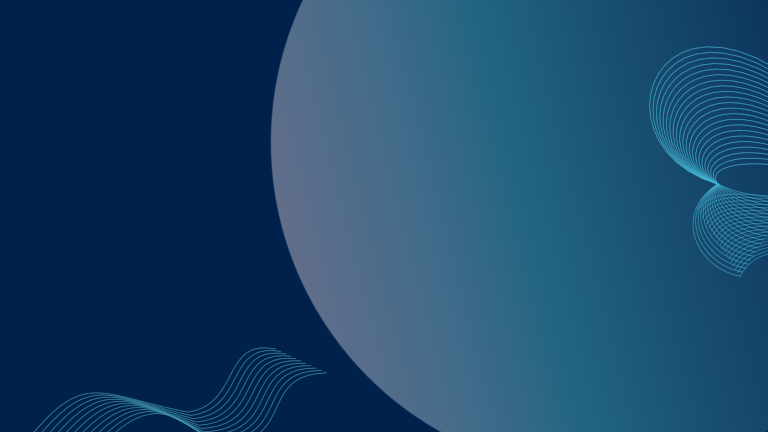
Give the GLSL for this background, as a Shadertoy shader.

```glsl
const vec3 NAVY = vec3(0.00, 0.13, 0.30);
const vec3 MAUVE = vec3(0.38, 0.43, 0.54);
const vec3 STEEL = vec3(0.25, 0.42, 0.54);
const vec3 TEAL = vec3(0.13, 0.395, 0.505);
const vec3 OCEAN = vec3(0.10, 0.32, 0.45);
const vec3 DEEP = vec3(0.05, 0.21, 0.37);
const vec3 FAN_INK = vec3(0.25, 0.68, 0.80);
const vec3 WAVE_INK = vec3(0.25, 0.57, 0.66);

const vec2 DISC_CENTER = vec2(1.396, 0.671);
const float DISC_RADIUS = 0.769;
const float GRADIENT_TILT = 0.257;
const float LINE_WIDTH = 0.0026;
const float FAN_ALPHA = 0.65;
const float WAVE_ALPHA = 0.65;
const vec2 KNOT = vec2(1.662, 0.574);
const int SEGMENTS = 20;

// Cubic Bezier whose four control points are the matrix columns
vec2 bezier(mat4x2 c, float t) {
    float u = 1.0 - t;
    return c * vec4(u * u * u, 3.0 * u * u * t, 3.0 * u * t * t, t * t * t);
}

float segmentDistance(vec2 p, vec2 a, vec2 b) {
    vec2 pa = p - a, ba = b - a;
    return length(pa - ba * clamp(dot(pa, ba) / dot(ba, ba), 0.0, 1.0));
}

// Combined coverage of strands blended from one curve to another
float strands(vec2 p, mat4x2 first, mat4x2 last, int count, float alpha) {
    float px = 1.0 / iResolution.y;
    float clearPart = 1.0;
    for (int i = 0; i < count; i++) {
        float s = float(i) / float(count - 1);
        mat4x2 curve = first * (1.0 - s) + last * s;
        vec2 previous = curve[0];
        float d = 1e3;
        for (int k = 1; k <= SEGMENTS; k++) {
            vec2 next = bezier(curve, float(k) / float(SEGMENTS));
            d = min(d, segmentDistance(p, previous, next));
            previous = next;
        }
        float halfWidth = 0.5 * max(LINE_WIDTH, px);
        float line = 1.0 - smoothstep(halfWidth - 0.5 * px, halfWidth + 0.5 * px, d);
        clearPart *= 1.0 - alpha * line * min(1.0, LINE_WIDTH / px);
    }
    return 1.0 - clearPart;
}

// Tilted gradient across the disc
vec3 discColor(vec2 p) {
    float t = p.x - GRADIENT_TILT * (1.0 - p.y);
    vec3 c = mix(MAUVE, STEEL, clamp((t - 0.52) / 0.34, 0.0, 1.0));
    c = mix(c, TEAL, clamp((t - 0.86) / 0.24, 0.0, 1.0));
    c = mix(c, OCEAN, clamp((t - 1.10) / 0.26, 0.0, 1.0));
    return mix(c, DEEP, clamp((t - 1.36) / 0.41, 0.0, 1.0));
}

// Open fan above the knot, crossed mesh below it
float fanCoverage(vec2 p) {
    float upper = strands(p,
        mat4x2(KNOT, vec2(1.389, 0.653), vec2(1.493, 1.023), vec2(1.794, 0.843)),
        mat4x2(KNOT, vec2(1.639, 0.602), vec2(1.685, 0.630), vec2(1.794, 0.618)),
        22, FAN_ALPHA);
    float lobe = strands(p,
        mat4x2(KNOT, vec2(1.556, 0.509), vec2(1.609, 0.380), vec2(1.713, 0.361)),
        mat4x2(KNOT, vec2(1.713, 0.549), vec2(1.759, 0.546), vec2(1.829, 0.537)),
        20, FAN_ALPHA * 0.8);
    float mesh = strands(p,
        mat4x2(vec2(1.616, 0.514), vec2(1.648, 0.565), vec2(1.725, 0.549), vec2(1.794, 0.546)),
        mat4x2(vec2(1.713, 0.361), vec2(1.731, 0.394), vec2(1.755, 0.407), vec2(1.794, 0.417)),
        20, FAN_ALPHA * 0.7);
    return 1.0 - (1.0 - upper) * (1.0 - lobe) * (1.0 - mesh);
}

// Rippling ribbon made of two joined spans
float waveCoverage(vec2 p) {
    vec2 joinTop = vec2(0.435, 0.046), joinLow = vec2(0.498, -0.030);
    float hump = strands(p,
        mat4x2(vec2(0.069, -0.012), vec2(0.197, 0.144), vec2(0.231, 0.086), joinTop),
        mat4x2(vec2(0.255, -0.012), vec2(0.347, 0.074), vec2(0.405, 0.051), joinLow),
        11, WAVE_ALPHA);
    float crest = strands(p,
        mat4x2(joinTop, vec2(0.556, 0.063), vec2(0.514, 0.218), vec2(0.637, 0.192)),
        mat4x2(joinLow, vec2(0.694, -0.030), vec2(0.590, 0.132), vec2(0.755, 0.137)),
        11, WAVE_ALPHA);
    return max(hump, crest);
}

void mainImage(out vec4 fragColor, in vec2 fragCoord) {
    vec2 p = fragCoord / iResolution.y;
    float px = 1.0 / iResolution.y;

    float edge = length(p - DISC_CENTER) - DISC_RADIUS;
    vec3 color = mix(discColor(p), NAVY, smoothstep(-px, px, edge));

    // Line work is evaluated only near its bounds
    if (p.x > 1.47 && p.y > 0.34 && p.y < 0.92) color = mix(color, FAN_INK, fanCoverage(p));
    if (p.x < 0.78 && p.y < 0.23) color = mix(color, WAVE_INK, waveCoverage(p));

    fragColor = vec4(color, 1.0);
}
```
